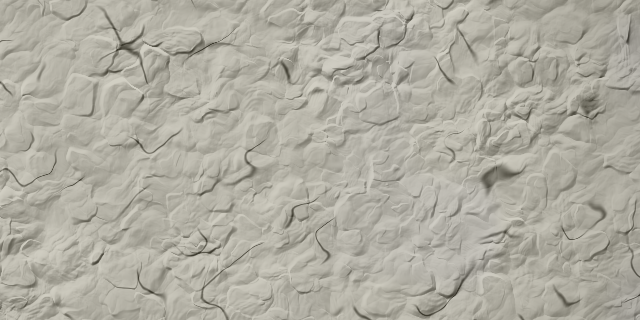
A WebGL 1 fragment shader for this texture:

```glsl
precision highp float;
// Hand-pressed pale clay wall: low, ragged, tilted thumb daubs melt into folded
// noise to form a height field, lit by a low lamp from the upper left. Short
// dark creases are cut along masked noise contours; wide noise tints the clay.
uniform vec2 u_resolution;

float hash(vec2 p) {
  vec3 q = fract(p.xyx * 0.1031);
  q += dot(q, q.yzx + 33.33);
  return fract((q.x + q.y) * q.z);
}

float noise(vec2 p) {
  vec2 i = floor(p), f = fract(p);
  f = f * f * f * (f * (f * 6.0 - 15.0) + 10.0);
  return mix(mix(hash(i), hash(i + vec2(1, 0)), f.x),
             mix(hash(i + vec2(0, 1)), hash(i + vec2(1, 1)), f.x), f.y);
}

float fbm(vec2 p) {
  float sum = 0.0, amp = 0.5;
  for (int i = 0; i < 4; i++) {
    sum += amp * noise(p);
    p = mat2(1.6, 1.2, -1.2, 1.6) * p + 17.3;
    amp *= 0.5;
  }
  return sum;
}

// Bends outlines into hand-made ones
vec2 warp(vec2 p) {
  vec2 wide = vec2(noise(p * 11.0), noise(p * 11.0 + 41.0)) - 0.5;
  vec2 fine = vec2(noise(p * 34.0 + 7.0), noise(p * 34.0 + 83.0)) - 0.5;
  return p + 0.034 * wide + 0.011 * fine;
}

// Turns so that x runs along the rising diagonal of the folds
vec2 alongFolds(vec2 p) {
  return mat2(0.8, -0.6, 0.6, 0.8) * p;
}

// Highest of the overlapping tilted daubs; their lips are crisp only in places
float daubs(vec2 p, float scale) {
  vec2 g = p * scale, cell = floor(g);
  float lip = mix(0.15, 0.55, smoothstep(0.3, 0.62, noise(g * 1.3 + 9.0)));
  float top = 0.0;
  for (int y = -1; y <= 1; y++) {
    for (int x = -1; x <= 1; x++) {
      vec2 id = cell + vec2(x, y) + 50.0;
      vec2 jitter = vec2(hash(id), hash(id + 31.7)) - 0.5;
      float level = hash(id + 57.1), turn = 6.2832 * hash(id + 91.3);
      vec2 d = g + 50.0 - id - 0.5 - 0.7 * jitter;
      d = mat2(cos(turn), sin(turn), -sin(turn), cos(turn)) * d;
      float r = length(d * vec2(0.92, 1.25)) + 0.22 * (noise(d * 3.2 + id * 7.0) - 0.5);
      float radius = 0.65 + 0.25 * hash(id + 13.9);
      float body = 1.0 - smoothstep(radius - lip, radius, r);
      float rings = 0.005 * smoothstep(0.5, 0.85, hash(id + 77.7))
                  * sin(38.0 * length(d * vec2(0.7, 1.2) + 0.25));
      float height = 0.07 + 0.11 * level + 0.17 * d.x - 0.07 * r * r + rings;
      top = max(top, body * height);
    }
  }
  return top / scale;
}

float clayHeight(vec2 p) {
  vec2 w = warp(p);
  vec2 f = alongFolds(w);
  float lumpy = smoothstep(0.35, 0.65, noise(p * 4.0 + 5.0) + 0.12 * (p.x - 1.0));
  float h = daubs(w, 9.5) + mix(0.25, 0.7, lumpy) * daubs(w + 3.7, 18.0);
  h += 0.012 * abs(noise(f * vec2(9.0, 17.0) + 33.0) - 0.5);
  h += 0.006 * abs(noise(f * vec2(20.0, 36.0) + 57.0) - 0.5);
  h += 0.012 * noise(p * 7.0 + 19.0);
  return h + 0.008 * fbm(w * 24.0);
}

// Short thin dark creases along masked noise contours
float creases(vec2 p) {
  vec2 w = warp(p);
  float contour = abs(noise(alongFolds(w) * vec2(8.0, 12.0) + 61.0) - 0.5);
  float mask = smoothstep(0.6, 0.85, noise(p * 9.0 + 29.0) + 0.08 * (0.5 - p.y));
  return mask * (1.0 - smoothstep(0.0, 0.05, contour));
}

void main() {
  vec2 uv = gl_FragCoord.xy / u_resolution;
  vec2 p = gl_FragCoord.xy / u_resolution.y;

  // Slope towards the lamp, with rolled-off highlights and shadows
  vec2 lamp = normalize(vec2(-0.55, 0.83));
  float e = 0.002;
  float slope = (clayHeight(p - lamp * e) - clayHeight(p + lamp * e)) / (2.0 * e);
  slope *= 0.75 + 0.8 * smoothstep(0.5, 0.85, noise(p * 5.0 + 11.0));
  float relief = slope > 0.0 ? slope / (1.0 + 1.7 * slope) : slope / (1.0 - 0.25 * slope);
  float tone = 0.714 + 0.22 * relief - 0.33 * creases(p);

  // Uneven lamp light and mottled clay
  tone -= 0.045 * smoothstep(0.68, 1.0, uv.x);
  tone -= 0.03 * smoothstep(0.45, 0.75, length(uv - vec2(0.45, 0.5)));
  tone += 0.04 * (fbm(p * 5.0 + 23.0) - 0.47);
  tone = clamp(tone, 0.24, 0.82);

  // Warm grey clay with cooler patches to the right
  float cool = smoothstep(0.4, 0.75, noise(p * 3.5 + 71.0)) * smoothstep(0.3, 0.95, uv.x);
  vec3 clay = vec3(tone, tone - 0.01, tone - 0.056);
  clay += cool * vec3(-0.005, -0.005, 0.015);
  gl_FragColor = vec4(clay, 1.0);
}
```
